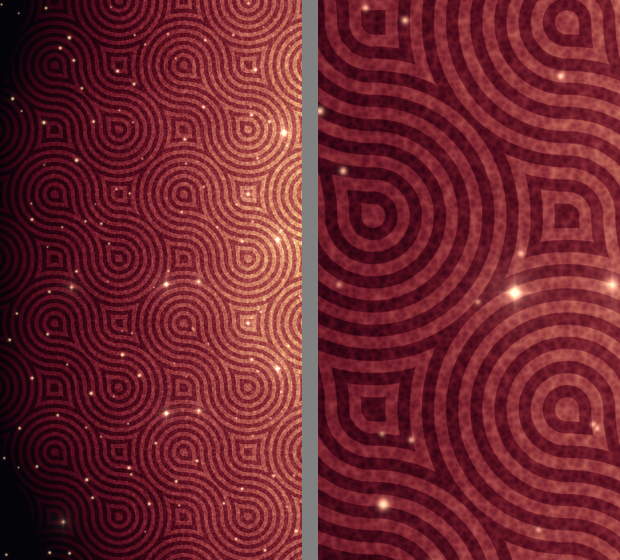
Left: the whole. Right: its middle third, enlarged.
Give the GLSL for this pattern, as a Shadertoy shader.

```glsl
// Interlaced retro swirls: striped discs on a checkerboard, joined in diagonal
// pairs by S-curves. One distance field per tile gives the stripes; a side light,
// cellular grain and scattered sparkles are laid over it.

#define CELL 0.1152               // tile side, in canvas heights
#define ORIGIN vec2(0.847, 1.672) // a disc centre, in tiles
#define BANDS 8.0                 // stripe pairs along a tile side
#define CONTRAST 0.135            // stripe strength
#define GRAIN 0.20                // fine wear
#define STAIN 0.10                // broad wear
#define STAR_GRID 2.0             // sparkle cells per tile
#define STAR_SHARE 0.72           // part of the cells holding a sparkle
#define GLOW_COLOR vec3(1.0, 0.82, 0.60)

vec3 hash32(vec2 p) {
    vec3 q = fract(vec3(p.xyx) * vec3(0.1031, 0.1030, 0.0973));
    q += dot(q, q.yxz + 33.33);
    return fract((q.xxy + q.yzz) * q.zyx);
}

// Cellular noise: distance to the nearest point, and that point's random id
vec2 cellular(vec2 p) {
    vec2 cell = floor(p), best = vec2(9.0, 0.0);
    for (int y = -1; y <= 1; y++)
    for (int x = -1; x <= 1; x++) {
        vec2 c = cell + vec2(x, y);
        vec3 h = hash32(c + 57.0);
        float d = length(c + h.xy - p);
        if (d < best.x) best = vec2(d, h.z);
    }
    return best;
}

// Distance from a disc centre (0) to a diamond centre (1), following the swirl
float swirl(vec2 q) {
    vec2 id = floor(q), f = fract(q);
    if (mod(id.x + id.y, 2.0) > 0.5) f.x = 1.0 - f.x;   // discs at 00 and 11
    bool linked = mod(id.x, 2.0) < 0.5 && mod(id.y, 2.0) > 0.5;
    float toDisc = min(length(f), length(f - 1.0));
    float toDiamond = min(length(f - vec2(1, 0)), length(f - vec2(0, 1)));
    return linked ? 1.0 - toDiamond : toDisc;
}

float stripes(vec2 q, float pixel) {
    float phase = clamp(swirl(q) * BANDS, 0.12, BANDS - 0.12);
    float fromMiddle = abs(fract(phase + 0.25) - 0.5);
    float soft = 0.6 * pixel * BANDS + 0.01;
    return 1.0 - smoothstep(0.25 - soft, 0.25 + soft, fromMiddle);
}

// Bright on the right, fading to black on the left and in its corners
float lighting(vec2 uv) {
    float light = 0.06 + 0.68 * pow(uv.x, 0.72);
    vec2 g = (uv - vec2(1.0, 0.60)) / vec2(0.38, 0.33);
    light += 0.25 * exp(-dot(g, g));
    float left = 1.0 - smoothstep(0.0, 0.75, uv.x);
    light -= 0.26 * left * (1.0 - smoothstep(0.0, 0.32, uv.y));
    light -= 0.22 * left * smoothstep(0.72, 1.0, uv.y);
    light -= 0.06 * (1.0 - smoothstep(0.0, 0.14, uv.x));
    return light - 0.06 * (1.0 - smoothstep(0.0, 0.22, uv.y));
}

// Black through wine red to warm peach
vec3 palette(float t) {
    t = clamp(t, -0.07, 1.2);
    float s = max(t, 0.0);
    return vec3(0.07 + 0.76 * t, 0.01 + 0.52 * pow(s, 2.35), 0.04 + 0.14 * t + 0.23 * s * s);
}

// Soft halo with a bright core and four thin rays
float flare(vec2 d, float power) {
    float r = length(d);
    vec2 a = abs(d);
    float rays = exp(-a.x * 900.0 - a.y * 110.0) + exp(-a.y * 900.0 - a.x * 150.0);
    return power * (exp(-r * r * 70000.0) + 0.4 * exp(-r * 100.0) + 0.45 * rays);
}

float sparkles(vec2 p) {
    vec2 star = cellular(p / CELL * STAR_GRID + 3.0);
    float size = star.y / STAR_SHARE;
    float r = star.x / mix(0.030, 0.056, size * size);
    float glow = step(star.y, STAR_SHARE) * mix(0.5, 1.0, size)
               * (exp(-r * r) + 0.10 * exp(-r * 0.8));

    // Larger flares recur with the pattern, two rows of each
    vec3 spots[4] = vec3[4](vec3(0.297, 0.262, 0.85), vec3(0.355, 0.267, 0.55),
                            vec3(0.496, 0.342, 0.85), vec3(0.443, 0.423, 0.65));
    for (int row = 0; row < 2; row++)
    for (int i = 0; i < 4; i++) {
        vec2 at = spots[i].xy + vec2(0.0, 2.0 * CELL * float(row));
        glow += flare(p - at, spots[i].z);
    }
    return glow + flare((p - vec2(0.508, 0.763)) * 0.8, 1.0)
         + flare(p - vec2(0.128, 0.487), 0.45) + flare(p - vec2(0.113, 0.068), 0.4);
}

void mainImage(out vec4 fragColor, in vec2 fragCoord) {
    vec2 uv = fragCoord / iResolution.xy;
    vec2 p = fragCoord / iResolution.y;
    vec2 q = p / CELL - ORIGIN;

    // Stripes under the light, weaker in the dark
    float light = lighting(uv);
    float strength = CONTRAST * smoothstep(-0.25, 0.35, light);
    float tone = light + strength * (2.0 * stripes(q, 1.0 / (CELL * iResolution.y)) - 1.0);

    // Fine grain and broad stains
    float grain = cellular(p * 260.0).x + cellular(p * vec2(150.0, 110.0) + 9.0).x - 0.95;
    float stain = cellular(p * 11.0).x - 0.45;
    tone += (GRAIN * grain + STAIN * stain) * smoothstep(-0.1, 0.5, light);

    float glow = clamp(sparkles(p), 0.0, 1.3);
    vec3 color = palette(tone);
    color += (1.0 - color * 0.6) * GLOW_COLOR * glow;
    fragColor = vec4(clamp(color, 0.0, 1.0), 1.0);
}
```
